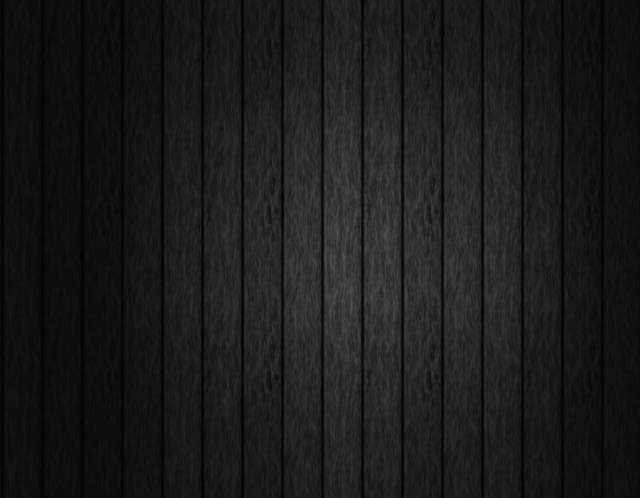
Give the GLSL for this texture, as a Shadertoy shader.

```glsl
// Dark charcoal vertical wood planks with worn grain under a soft pool of light.

const float TAU = 6.2831853;
const vec2 TILES = vec2(4.0, 3.0);      // grain repeats across and down
const float PLANKS = 4.0;               // planks in one grain repeat
const float FIRST_GROOVE = 0.0039;      // canvas position of the first groove
const vec2 LIGHT_CENTER = vec2(0.575, 0.49);
const vec3 SHADE_COLOR = vec3(0.054);
const vec3 LIT_COLOR = vec3(0.228);

vec2 hash2(vec2 p) {
    vec3 q = fract(p.xyx * vec3(0.1031, 0.1030, 0.0973));
    q += dot(q, q.yzx + 33.33);
    return fract((q.xx + q.yz) * q.zy);
}

// Distance to the nearest cell point; wraps after `cells` cells per unit.
float cellular(vec2 uv, vec2 cells, float seed) {
    vec2 p = uv * cells;
    vec2 base = floor(p);
    float nearest = 4.0;
    for (int y = -1; y <= 1; y++) {
        for (int x = -1; x <= 1; x++) {
            vec2 cell = base + vec2(x, y);
            vec2 point = cell + hash2(mod(cell, cells) + seed);
            vec2 d = point - p;
            nearest = min(nearest, dot(d, d));
        }
    }
    return sqrt(nearest);
}

float bump(float x, float center, float width) {
    float d = (x - center) / width;
    return exp(-d * d);
}

// Growth rings: layered sines bending along the plank.
float rings(float x, float v, float plank) {
    float curved = 0.35 + 0.3 * plank;
    float bend = sin(TAU * v + plank * 2.3) + 0.4 * sin(TAU * 3.0 * v + plank * 4.1);
    float phase = x * 4.0 + curved * bend * (0.4 + x * (1.0 - x));
    return 0.65 * sin(TAU * phase) + 0.35 * sin(TAU * phase * 2.3 + plank);
}

// Brightness factor of the fibres, from long streaks to short specks.
float grain(vec2 uv, float x, float plank) {
    float streak = cellular(uv, vec2(52.0, 7.0), 3.0);
    float fibre = cellular(uv, vec2(80.0, 24.0), 17.0);
    float patches = cellular(uv, vec2(16.0, 5.0), 41.0);
    return 1.0 + 0.42 * (streak - 0.45) + 0.42 * (fibre - 0.45)
         + 0.20 * (patches - 0.45) + 0.07 * rings(x, uv.y, plank);
}

// Dark worn pits gathered along some plank edges.
float pits(vec2 uv, float u) {
    float ragged = cellular(uv, vec2(64.0, 30.0), 73.0);
    float spots = cellular(uv, vec2(24.0, 10.0), 59.0) + 0.4 * (ragged - 0.45);
    float place = 0.18 + 0.8 * bump(u, 2.75, 0.22) + 0.5 * bump(u, 1.05, 0.2);
    float along = 0.6 + 0.4 * cos(TAU * (uv.y - 0.76));
    return smoothstep(0.40, 0.18, spots) * place * along;
}

// Narrow black core, soft shadow and a faint lit lip; x is in plank widths.
float groove(float x, float pixel) {
    float side = x - step(0.5, x);
    float d = abs(side);
    float core = 1.0 - smoothstep(0.024 - pixel * 0.5, 0.024 + pixel, d);
    float shadow = 0.42 * exp(-d / 0.06);
    float lip = 0.16 * bump(side, 0.085, 0.025);
    return (1.0 - 0.72 * core) * (1.0 - shadow) + lip;
}

// Light pool from cosines, so that it joins at the canvas edges.
float lightPool(vec2 p) {
    vec2 wave = 0.5 + 0.5 * cos(TAU * (p - LIGHT_CENTER));
    return wave.x * mix(0.42, 1.0, wave.y);
}

void mainImage(out vec4 fragColor, in vec2 fragCoord) {
    vec2 p = fragCoord / iResolution.xy;
    vec2 uv = fract((p - vec2(FIRST_GROOVE, 0.0)) * TILES);

    // Plank coordinates
    float u = uv.x * PLANKS;
    float plank = floor(u);
    float x = fract(u);
    float pixel = TILES.x * PLANKS / iResolution.x;

    // Bent fibres and wear
    vec2 bent = uv;
    bent.x += 0.006 * sin(TAU * (2.0 * uv.y + uv.x)) + 0.003 * sin(TAU * (5.0 * uv.y + 3.0 * uv.x));
    float tone = 1.0 + 0.07 * cos(TAU * plank / PLANKS);
    float wood = tone * grain(bent, x, plank) * (1.0 - 0.5 * pits(bent, u));

    // Lit surface
    vec3 color = mix(SHADE_COLOR, LIT_COLOR, lightPool(p));
    fragColor = vec4(color * wood * groove(x, pixel), 1.0);
}
```
